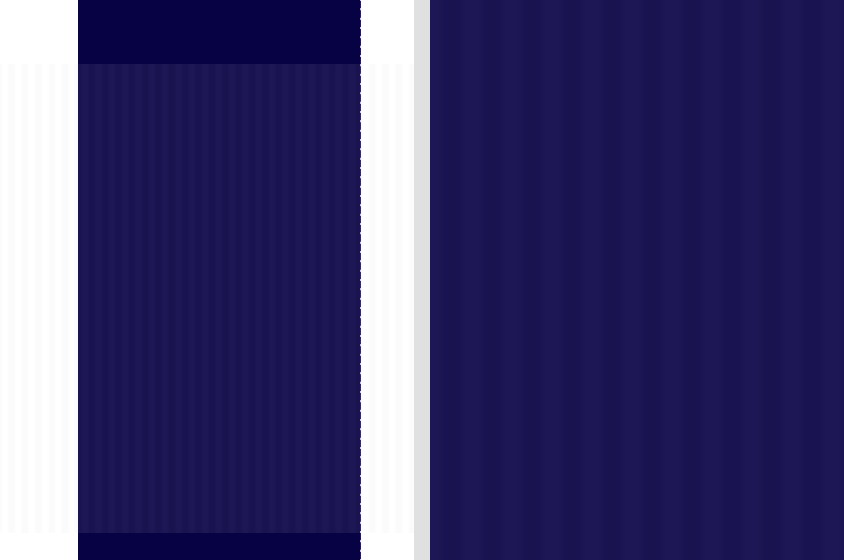
Left, the full canvas; right, a detail of the centre.
Give the GLSL for this pattern, as a Shadertoy shader.

```glsl
// A deep blue column on white, crossed by a wide translucent band of fine
// vertical ribs. Box masks give the column and band; a periodic wave shades
// the ribs, with a whole number across so that the canvas tiles.

const float TAU = 6.2831853;
const float RIBS = 31.0;
const float RIB_VALLEY = 0.512;             // x at the middle of one dark rib
const float NOTCHES = 60.0;
const vec2 COLUMN_X = vec2(0.1885, 0.8715); // left and right edge
const vec2 BAND_Y = vec2(0.0482, 0.8855);   // bottom and top edge

const vec3 PAPER = vec3(1.0);
const vec3 NAVY = vec3(0.028, 0.006, 0.268);
const float VEIL_OPACITY = 0.09;

// Smooth mask of the interval between span.x and span.y.
float intervalMask(float p, vec2 span, float blur) {
    vec2 edge = smoothstep(span - 0.5 * blur, span + 0.5 * blur, vec2(p));
    return edge.x * (1.0 - edge.y);
}

// Soft-edged ribs: 0 in a valley, 1 on a crest.
float ribWave(float x, float count, float valley) {
    float wave = -cos(TAU * count * (x - valley));
    return smoothstep(-0.85, 0.85, wave);
}

// Tiny regular notches along a vertical edge.
float notchDepth(float y, float count, float depth) {
    return depth * smoothstep(0.6, 0.9, cos(TAU * count * y));
}

// Veil brightness: ribs, slightly darker toward the middle of the canvas.
float veilShade(float x) {
    float rib = ribWave(x, RIBS, RIB_VALLEY);
    float falloff = 0.5 + 0.5 * cos(TAU * x);
    return mix(0.79, 0.98, rib) + 0.02 * falloff;
}

void mainImage(out vec4 fragColor, in vec2 fragCoord) {
    vec2 uv = fragCoord / iResolution.xy;
    vec2 pixel = 1.0 / iResolution.xy;

    // Solid column with a finely notched right edge
    vec2 columnSpan = COLUMN_X;
    columnSpan.y -= notchDepth(uv.y, NOTCHES, 0.0012);
    float column = intervalMask(uv.x, columnSpan, pixel.x);
    vec3 color = mix(PAPER, NAVY, column);

    // Translucent ribbed band over column and paper
    float band = intervalMask(uv.y, BAND_Y, pixel.y);
    color = mix(color, vec3(veilShade(uv.x)), VEIL_OPACITY * band);

    fragColor = vec4(color, 1.0);
}
```
